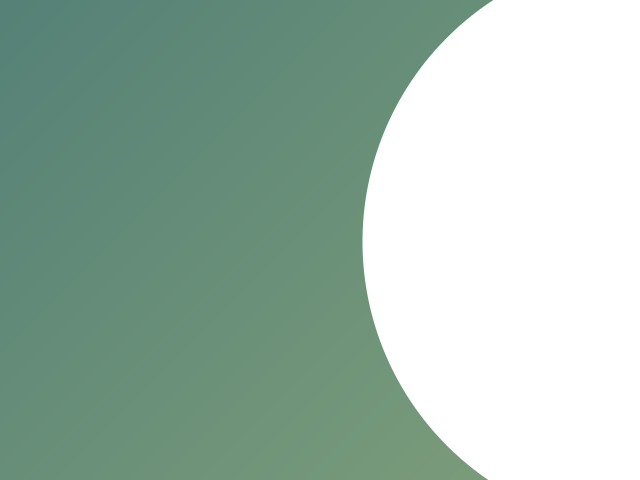
Reproduce this background procedurally as a Shadertoy shader.

```glsl
#define TEAL vec3(0.332, 0.504, 0.464)
#define SAGE vec3(0.502, 0.627, 0.483)
#define DISC_COLOR vec3(1.0)
#define DISC_CENTER vec2(1.3564, 0.4965)
#define DISC_RADIUS 0.6012

// Diagonal blend from the top left corner to the bottom right corner
vec3 diagonalGradient(vec2 point, float aspect) {
    float t = (point.x + 1.0 - point.y) / (aspect + 1.0);
    return mix(TEAL, SAGE, clamp(t, 0.0, 1.0));
}

// Signed distance to a circle, negative inside
float circleDistance(vec2 point, vec2 center, float radius) {
    return length(point - center) - radius;
}

void mainImage(out vec4 fragColor, in vec2 fragCoord) {
    // Coordinates in units of the canvas height
    vec2 point = fragCoord / iResolution.y;
    float aspect = iResolution.x / iResolution.y;
    float pixel = 1.0 / iResolution.y;

    vec3 color = diagonalGradient(point, aspect);

    // Large disc, kept at its place relative to the right edge
    vec2 center = DISC_CENTER + vec2(aspect - 4.0 / 3.0, 0.0);
    float edge = circleDistance(point, center, DISC_RADIUS);
    float coverage = clamp(0.5 - edge / pixel, 0.0, 1.0);
    color = mix(color, DISC_COLOR, coverage);

    fragColor = vec4(color, 1.0);
}
```
